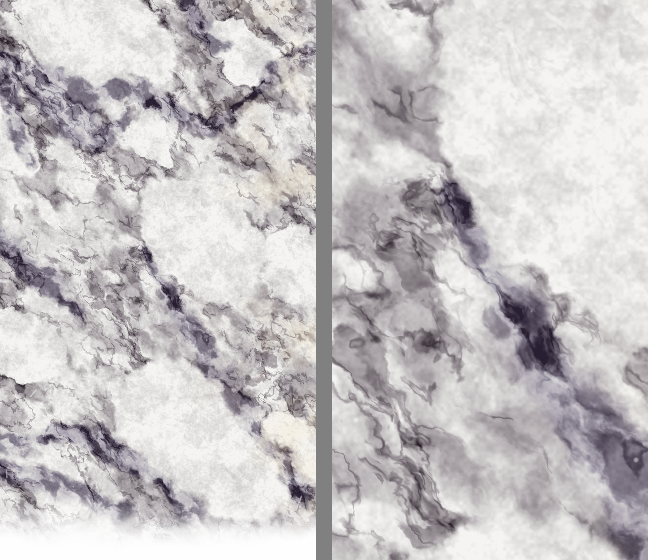
Left, the full canvas; right, a detail of the centre.
Reproduce this texture procedurally as a Shadertoy shader.

```glsl
float hash(vec2 p) {
    vec3 h = fract(vec3(p.xyx) * 0.1031);
    h += dot(h, h.yzx + 33.33);
    return fract((h.x + h.y) * h.z);
}

float noise(vec2 p) {
    vec2 i = floor(p), f = fract(p);
    f = f * f * (3.0 - 2.0 * f);
    return mix(mix(hash(i), hash(i + vec2(1, 0)), f.x),
               mix(hash(i + vec2(0, 1)), hash(i + vec2(1, 1)), f.x), f.y);
}

float fbm(vec2 p) {
    float sum = 0.0, amp = 0.5;
    for (int i = 0; i < 5; i++) {
        sum += amp * noise(p);
        p = mat2(1.6, 1.2, -1.2, 1.6) * p + 7.3;
        amp *= 0.55;
    }
    return sum / 1.055;
}

float segmentDistance(vec2 p, vec2 a, vec2 b) {
    vec2 ab = b - a;
    return length(p - a - ab * clamp(dot(p - a, ab) / max(dot(ab, ab), 1e-6), 0.0, 1.0));
}

// x runs down to the right, y across that direction
vec2 toGrain(vec2 p) {
    return vec2(p.x - p.y, p.x + p.y) * 0.7071;
}

// Thin lines where a noise field crosses its middle value
float cracks(vec2 p, float width) {
    return 1.0 - smoothstep(0.0, width, abs(fbm(p) - 0.5));
}

// Axes of the main vein bands: start and end
const vec4 veins[12] = vec4[12](
    vec4(0, .885, .22, .83), vec4(.22, .83, .39, .79), vec4(.39, .79, .56, .91),
    vec4(.02, .87, .055, .72), vec4(.14, .77, .23, .79), vec4(0, .57, .13, .43),
    vec4(.26, .55, .35, .4), vec4(.35, .4, .54, .13), vec4(0, .23, .2, .2),
    vec4(.2, .22, .36, .09), vec4(.34, 1, .4, .93), vec4(0, .165, .22, .1));

// Pale stones: centre, radii along and across the grain
const vec4 stones[10] = vec4[10](
    vec4(.17, .95, .17, .11), vec4(.355, .58, .14, .085), vec4(.37, .22, .19, .105),
    vec4(0, .76, .1, .05), vec4(.53, .52, .09, .06), vec4(.55, .2, .08, .05),
    vec4(.44, .91, .07, .045), vec4(.07, .17, .12, .035), vec4(.04, .38, .08, .05),
    vec4(.27, .765, .06, .03));

void mainImage(out vec4 fragColor, in vec2 fragCoord) {
    vec2 p = fragCoord / iResolution.y;

    // Ragged coordinates
    vec2 q = p + 0.07 * (vec2(fbm(p * 8.0), fbm(p * 8.0 + 31.0)) - 0.5);
    q += 0.022 * (vec2(fbm(p * 55.0 + 5.0), fbm(p * 55.0 + 63.0)) - 0.5);
    vec2 grain = toGrain(mix(p, q, 0.6)) * vec2(0.75, 1.25) + 9.0;

    // Stones and their dark rims
    float stone = 0.0, rim = 0.0;
    for (int i = 0; i < 10; i++) {
        float k = length(toGrain(q - stones[i].xy) / stones[i].zw);
        stone = max(stone, 1.0 - smoothstep(0.95, 1.05, k));
        rim = max(rim, exp(-pow((k - 1.04) / 0.04, 2.0)));
    }
    float rubble = 1.0 - stone;

    // Vein bands of changing width
    float nearest = 1.0;
    for (int i = 0; i < 12; i++)
        nearest = min(nearest, segmentDistance(q, veins[i].xy, veins[i].zw));
    float bandWidth = 0.006 + 0.026 * noise(p * 17.0 + 40.0);
    float band = 1.0 - smoothstep(0.45, 1.3, nearest / bandWidth);

    // Darkness from mottling, clouds, bands, blotches and cracks
    float cloud = smoothstep(0.42, 0.66, fbm(grain * 24.0));
    float clump = smoothstep(0.40, 0.62, fbm(grain * 48.0 + 20.0));
    float patches = smoothstep(0.38, 0.60, fbm(q * 10.0 + 50.0));
    float blotch = smoothstep(0.56, 0.66, fbm(grain * 42.0 + 130.0));
    float fine = cracks(grain * 36.0 + 70.0, 0.045) * patches;
    float broad = cracks(grain * 15.0 + 90.0, 0.03);
    float slab = 1.0 - smoothstep(0.8, 1.1, length(toGrain(q - vec2(0.115, 0.83)) / vec2(0.08, 0.05)));
    float tone = 0.09 * smoothstep(0.35, 0.7, fbm(p * 26.0 + 11.0));
    tone += rubble * (0.03 + 0.20 * cloud + 0.16 * cloud * clump + 0.34 * blotch * patches);
    tone += band * (0.14 + 0.42 * clump);
    tone += (0.04 + 0.26 * rubble) * fine + (0.03 + 0.27 * rubble) * broad * clump;
    tone += 0.34 * rim * clump * patches + 0.15 * slab * (1.0 - band);
    tone += 0.06 * stone * blotch;
    tone -= 0.14 * tone * tone;
    tone += 0.15 * (fbm(p * 170.0) - 0.5) + 0.07 * (noise(p * 430.0) - 0.5);
    tone = clamp(tone, 0.0, 0.96);

    // Purple bands, brownish rubble and cream stains
    vec3 color = mix(vec3(0.962, 0.958, 0.95), vec3(0.13, 0.105, 0.13), tone);
    float shade = smoothstep(0.08, 0.4, tone);
    color += vec3(0.004, -0.01, 0.002) * shade;
    color += vec3(-0.01, -0.008, 0.03) * max(band, slab) * shade;
    float stain = smoothstep(0.54, 0.74, fbm(p * 9.0 + 80.0)) * smoothstep(0.3, 0.55, p.x);
    color -= vec3(0.0, 0.018, 0.06) * stain;

    // Pale specks and short scratches
    vec2 cell = floor(p * 42.0), local = fract(p * 42.0) - 0.5;
    float seed = hash(cell + 3.0);
    float angle = 6.2832 * hash(cell + 19.0);
    vec2 reach = vec2(cos(angle), sin(angle)) * 0.3 * step(0.96, seed);
    float mark = segmentDistance(local, -reach, reach);
    color = mix(color, vec3(0.96), 0.5 * step(0.88, seed) * (1.0 - smoothstep(0.02, 0.09, mark)));

    // Fade to white at the foot
    float fade = smoothstep(0.025, 0.12, p.y + 0.05 * (fbm(p * 9.0) - 0.5));
    fragColor = vec4(mix(vec3(0.995), color, fade), 1.0);
}
```
